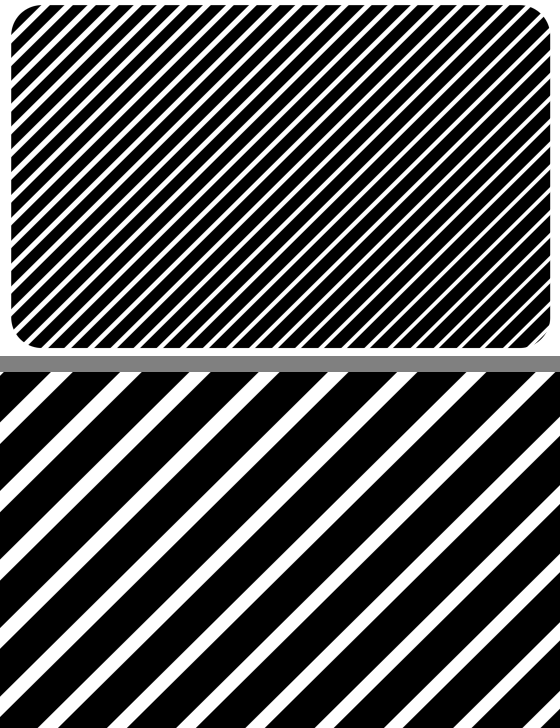
Top, the full canvas; bottom, a detail of the centre.
Write a Shadertoy shader that draws this pattern.

```glsl
// Black rounded panel on white, ruled with slanted white stripes.
// Stripes repeat along one slanted axis and grow thinner toward the lower right;
// a rounded-box distance function trims them. Lengths are in canvas heights.

#define PANEL_CENTER vec2(0.002, 0.004)
#define PANEL_HALF vec2(0.757, 0.4816)
#define CORNER_RADIUS 0.086
#define STRIPE_PERIOD 0.0647
#define STRIPE_PHASE 0.241
#define STRIPE_SLOPE 0.99
#define STRIPE_FILL 0.29
#define FILL_TAPER 0.07
#define INK vec3(0.0)
#define PAPER vec3(1.0)

float roundedBox(vec2 p, vec2 halfSize, float radius) {
    vec2 q = abs(p) - halfSize + radius;
    return length(max(q, 0.0)) + min(max(q.x, q.y), 0.0) - radius;
}

// Signed distance to the nearest stripe, negative inside it.
float stripeDistance(vec2 p) {
    float along = p.x - p.y / STRIPE_SLOPE;
    float index = round(along / STRIPE_PERIOD - STRIPE_PHASE);
    float center = (index + STRIPE_PHASE) * STRIPE_PERIOD;

    // Every stripe keeps one width; only its index changes it.
    float halfWidth = 0.5 * STRIPE_PERIOD * (STRIPE_FILL - FILL_TAPER * center);
    float axisLength = length(vec2(1.0, 1.0 / STRIPE_SLOPE));
    return (abs(along - center) - halfWidth) / axisLength;
}

// Antialiased coverage of a shape across one pixel.
float coverage(float dist, float pixel) {
    return 1.0 - smoothstep(-0.7 * pixel, 0.7 * pixel, dist);
}

void mainImage(out vec4 fragColor, in vec2 fragCoord) {
    vec2 p = (fragCoord - 0.5 * iResolution.xy) / iResolution.y;
    float pixel = 1.0 / iResolution.y;

    float panel = coverage(roundedBox(p - PANEL_CENTER, PANEL_HALF, CORNER_RADIUS), pixel);
    float stripe = coverage(stripeDistance(p), pixel);

    vec3 color = mix(PAPER, INK, panel * (1.0 - stripe));
    fragColor = vec4(color, 1.0);
}
```
